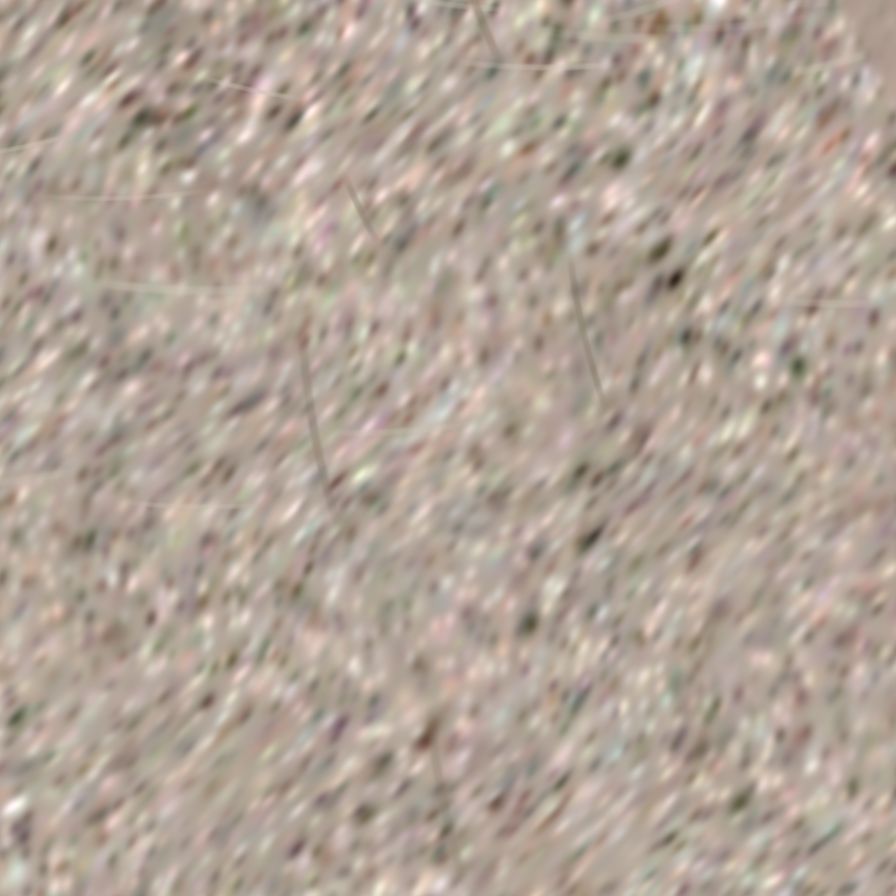
This texture is drawn by a three.js fragment shader. Its source:

```glsl
// Dry, gritty ground: slanted blurred grains, dark specks, pale straws and a bare corner.
#define EARTH vec3(0.695, 0.642, 0.595)
#define BARE vec3(0.70, 0.625, 0.58)
#define STRAW vec3(0.80, 0.77, 0.71)
#define STAIN vec3(0.40, 0.34, 0.27)
#define GRAIN_ANGLE 0.95
#define GRAIN_STRETCH 1.9
#define FINE_SCALE 80.0
#define COARSE_SCALE 50.0
#define CONTRAST 0.165
#define TINT 0.065
#define SPECK_DEPTH 0.26
#define STRAW_COUNT 20

varying vec2 vUv;

vec4 hash4(vec2 cell) {
  vec4 q = fract(cell.xyxy * vec4(0.1031, 0.1030, 0.0973, 0.1099));
  q += dot(q, q.wzxy + 33.33);
  return fract((q.xxyz + q.yzzw) * q.zywx);
}

// Layered sines for broad, soft variation, about -1 to 1.
float broad(vec2 p) {
  float a = sin(p.x * 9.0 + 2.0 * sin(p.y * 7.0 + 1.0));
  float b = sin(p.y * 13.0 - p.x * 6.0 + 1.7 * sin(p.x * 11.0));
  float c = sin(p.x * 27.0 + p.y * 19.0 + 2.0 * sin(p.y * 23.0));
  return 0.45 * a + 0.35 * b + 0.2 * c;
}

// Cellular noise of soft splats: x brightness, yz tint, w rare dark specks.
vec4 grains(vec2 p) {
  vec2 home = floor(p);
  vec4 sum = vec4(0.0);
  for (int j = -1; j <= 1; j++) {
    for (int i = -1; i <= 1; i++) {
      vec2 cell = home + vec2(float(i), float(j));
      vec2 offset = p - cell - hash4(cell + 71.7).xy;
      vec4 value = hash4(cell);
      vec4 weight = vec4(value.xyz * 2.0 - 1.0, smoothstep(0.88, 1.0, value.w));
      sum += weight * exp(-5.0 * dot(offset, offset));
    }
  }
  return sum;
}

// Coverage of a thin tapering stalk centred on the origin.
float stalk(vec2 p, float angle, float halfLength, float width) {
  vec2 along = vec2(cos(angle), sin(angle));
  float t = dot(p, along);
  float bend = 0.6 * t * t;
  float across = abs(dot(p, vec2(-along.y, along.x)) - bend);
  float taper = 1.0 - smoothstep(0.5 * halfLength, halfLength, abs(t));
  return taper * (1.0 - smoothstep(0.2 * width, width, across));
}

void main() {
  vec2 p = vUv;
  float drift = broad(p);
  float patches = broad(p * 1.7 + 3.1);

  // Slanted grain space, slightly warped so that the streaks vary in direction
  vec2 warped = p + 0.012 * vec2(sin(p.y * 17.0 + 3.0 * p.x), sin(p.x * 15.0 - 4.0 * p.y));
  vec2 along = vec2(cos(GRAIN_ANGLE), sin(GRAIN_ANGLE));
  vec2 slanted = vec2(dot(warped, along) / GRAIN_STRETCH, dot(warped, vec2(-along.y, along.x)));
  vec4 fine = grains(slanted * FINE_SCALE + 200.0);
  vec4 coarse = grains(slanted * COARSE_SCALE + 531.0);

  // Grain brightness is stronger toward the top and in patches
  float bare = smoothstep(-0.02, 0.03, 2.0 * (p.x - 0.93) + p.y - 1.0 + 0.01 * drift);
  float rough = 0.9 + 0.25 * patches + 0.25 * smoothstep(0.5, 1.0, p.y);
  rough *= 1.0 - 0.85 * bare;
  float light = CONTRAST * (fine.x + 0.8 * coarse.x) * rough + 0.016 * drift;
  light -= SPECK_DEPTH * coarse.w * rough * smoothstep(-0.2, 0.6, patches);

  // Pink to green and warm to cool tints
  vec2 tint = TINT * (0.6 * fine.yz + 0.8 * coarse.yz) * rough;
  vec3 color = mix(EARTH, BARE, bare) + light;
  color += tint.x * vec3(0.6, -0.4, 0.0) + tint.y * vec3(0.3, 0.1, -0.6);

  // Damp dark stain near the upper left
  vec2 fromStain = (p - vec2(0.21, 0.94)) / vec2(0.06, 0.17);
  float stain = exp(-dot(fromStain, fromStain)) * (0.6 + 0.4 * drift - 0.5 * fine.x);
  color = mix(color, STAIN, 0.45 * clamp(stain, 0.0, 1.0));

  // Scattered stalks: mostly pale and flat near the top, some dark and steep
  for (int i = 0; i < STRAW_COUNT; i++) {
    vec4 place = hash4(vec2(float(i) * 3.7 + 11.0, 47.0));
    vec4 form = hash4(vec2(float(i) * 5.3 + 29.0, 83.0));
    vec2 center = vec2(place.x, 1.0 - 0.95 * place.y * place.y);
    float dark = step(0.65, form.x);
    float angle = mix(0.7 * (place.z - 0.45), -1.0 - 0.5 * place.z, dark);
    float cover = stalk(p - center, angle, mix(0.04, 0.13, form.y), mix(0.004, 0.008, form.z));
    cover *= mix(0.25, 0.55, form.w) * (0.85 + 0.4 * coarse.x) * (1.0 - bare);
    color = mix(color, mix(STRAW, STAIN, 0.75 * dark), clamp(cover, 0.0, 1.0));
  }

  gl_FragColor = vec4(clamp(color, 0.0, 1.0), 1.0);
}
```
